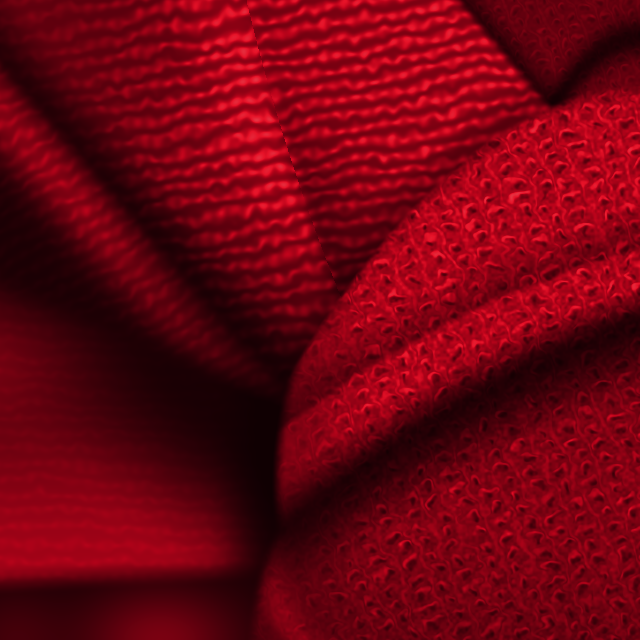
Give the GLSL for this texture, as a Shadertoy shader.

```glsl
// Folds of red knitted cloth: soft ribbed drapes at left, crisp looped stitches at right.
const float TAU = 6.2831853;

float hash(vec2 p) {
  vec3 q = fract(p.xyx * 0.1031);
  q += dot(q, q.yzx + 33.33);
  return fract((q.x + q.y) * q.z);
}

float noise(vec2 p) {
  vec2 i = floor(p), f = fract(p);
  f = f * f * (3.0 - 2.0 * f);
  return mix(mix(hash(i), hash(i + vec2(1, 0)), f.x),
             mix(hash(i + vec2(0, 1)), hash(i + 1.0), f.x), f.y);
}

// Parabola through three points
float through(float x, vec3 a, vec3 b) {
  float s = (b.y - a.x * 0.0 - b.x) / (a.y - a.x);
  float t = (b.z - b.y) / (a.z - a.y);
  return b.x + (x - a.x) * (s + (t - s) / (a.z - a.x) * (x - a.y));
}

float ramp(float a, float b, float x) { return smoothstep(a, b, x); }
float cover(float d, float soft) { return smoothstep(-soft, soft, d); }
float bump(float x, float centre, float width) {
  float d = (x - centre) / width;
  return exp(-d * d);
}

float weave(float shade, float knit, float contrast) {
  return shade * (1.0 + contrast * (knit - 0.4));
}

// Beaded, wandering rows of rib knit
float ribRows(vec2 p, float tilt, float pitch) {
  vec2 g = vec2(p.x / 0.022, (p.y - tilt * p.x) / pitch);
  g.y += 0.6 * noise(p * 16.0) + 0.45 * noise(p * 65.0);
  float row = floor(g.y + 0.5);
  float ridge = pow(0.5 + 0.5 * cos(TAU * g.y), 1.3);
  float bead = 0.5 + 0.5 * cos(TAU * (g.x + 0.5 * row + 0.4 * hash(vec2(row, 3))));
  return ridge * (0.55 + bead * (0.15 + 0.5 * noise(p * 60.0 + 9.0)));
}

// Broken crescent loops between thin slanted threads
float loopStitch(vec2 p, vec2 pitch) {
  vec2 g = vec2(p.x + 0.45 * p.y, p.y - 0.45 * p.x) / pitch;
  g += 0.5 * vec2(noise(p * 28.0), noise(p * 28.0 + 7.0));
  g += 0.4 * vec2(noise(p * 85.0), noise(p * 85.0 + 3.0));
  float fuzz = noise(p * 120.0);
  float wale = abs(fract(g.x + 0.5) - 0.5);
  float thread = (1.0 - ramp(0.02, 0.14, wale)) * (0.5 + 0.7 * fuzz);
  g.y += 0.5 * hash(vec2(floor(g.x), 5));
  vec2 q = (fract(g) - 0.5) * vec2(1.4, 1.0);
  float slant = 1.4 * hash(floor(g) + 11.0) - 0.7;
  float ring = abs(length(q + vec2(0.0, 0.1)) - 0.32);
  float loop = (1.0 - ramp(0.02, 0.2, ring)) * ramp(-0.25, 0.2, q.y + slant * q.x);
  float hole = 1.0 - ramp(0.05, 0.32, length(q - vec2(0.05, -0.16)));
  float yarn = (0.5 + 0.6 * hash(floor(g))) * (0.55 + 0.8 * fuzz);
  return 0.18 + 0.24 * thread + 0.52 * loop * yarn - 0.34 * hole + 0.3 * noise(p * 200.0);
}

// Cloth behind the top right corner
float backCloth(vec2 p, float gap) {
  float crease = p.y - through(p.x, vec3(0.86, 0.92, 1.0), vec3(0.84, 0.915, 0.955));
  float shade = 0.4 - 0.32 * bump(crease, -0.012, 0.032);
  return weave(shade, loopStitch(p, vec2(0.026, 0.02)), 0.6) * ramp(-0.03, 0.07, gap);
}

// Central drape with one long crease
float centreDrape(vec2 p, float aboveValley, float aboveFold) {
  float e = p.x - through(p.y, vec3(0.53, 0.75, 1.0), vec3(0.535, 0.455, 0.385));
  float shade = mix(0.42, 0.73, ramp(0.12, 0.45, p.x)) * mix(0.4, 1.0, ramp(0.4, 0.82, p.y));
  shade *= mix(0.25, 1.0, ramp(0.0, 0.14, aboveValley));
  shade *= 1.0 + 0.2 * bump(e, -0.04, 0.05);
  float depth = mix(0.5, 0.2, ramp(0.7, 0.95, p.y));
  shade *= 1.0 - depth * cover(e, 0.02) * exp(-max(e, 0.0) / 0.07);
  shade *= mix(0.65, 1.0, ramp(0.0, 0.09, aboveFold));
  float knit = ribRows(p, 0.18, mix(0.028, 0.0245, step(0.0, e)));
  return weave(shade, knit, mix(0.3, 0.8, ramp(0.05, 0.3, p.x)));
}

// Out-of-focus roll at left
float leftRoll(vec2 p, float depth) {
  float shade = 0.08 + 0.52 * bump(depth, 0.075, 0.07);
  shade *= mix(1.0, 0.45, ramp(0.08, 0.38, p.x));
  return weave(shade, ribRows(p, 0.5, 0.027), 0.4);
}

// Blurred sheet at lower left, and the cloth under its hem
float lowerSheet(vec2 p) {
  float lit = ramp(-0.1, 0.22, 0.56 - 0.9 * p.x - p.y);
  float shade = 0.06 + lit * mix(0.62, 0.35, ramp(0.12, 0.36, p.y));
  shade += 0.13 * bump(p.x, 0.0, 0.16) * bump(p.y, 0.45, 0.07);
  shade *= 1.0 - 0.8 * ramp(0.32, 0.43, p.x);
  shade = weave(shade, ribRows(p, -0.03, 0.024), 0.12);
  float under = 0.06 + (0.42 * bump(p.x, 0.25, 0.12) + 0.18 * bump(p.x, 0.02, 0.08)) * bump(p.y, 0.0, 0.08);
  return mix(under, shade, cover(p.y - 0.093 - 0.05 * p.x, 0.025));
}

// Sharp folds at right: upper swell, ridge, lower cloth
float rightFolds(vec2 p, float depth, float top, float low) {
  float near = ramp(0.43, 0.62, p.x);
  float upper = 0.72 * mix(0.6, 1.0, ramp(0.0, 0.09, p.y - top));
  upper *= mix(0.65, 1.0, near) * mix(0.8, 1.0, ramp(0.0, 0.03, depth));
  float across = (top - p.y) / (top - low);
  float ridge = 0.08 + 0.64 * (1.0 - ramp(0.4, 1.05, across)) * mix(0.65, 1.0, near);
  float below = 0.1 + mix(0.28, 0.42, near) * ramp(0.0, 0.14, low - p.y);
  below *= mix(0.75, 1.0, ramp(-0.05, 0.2, p.y));
  float rim = p.x - through(p.y, vec3(0.0, 0.08, 0.17), vec3(0.47, 0.428, 0.445));
  below += 0.22 * bump(rim, 0.0, 0.03) * (1.0 - ramp(0.08, 0.18, p.y));
  float shade = mix(upper, ridge, cover(top - p.y, 0.008));
  shade = mix(shade, below, cover(low - p.y, 0.012));
  return weave(shade, loopStitch(p, vec2(0.043, 0.027)), mix(0.35, 1.1, near));
}

// Crimson shadows rising to scarlet
vec3 redDye(float tone) {
  float t = 0.045 + 0.9 * tone, glint = max(t - 0.74, 0.0);
  return vec3(min(t, 0.9), 0.03 * t * t * t + 0.3 * glint, 0.14 * t + 0.18 * glint);
}

void mainImage(out vec4 fragColor, in vec2 fragCoord) {
  vec2 p = fragCoord / iResolution.xy;
  // Fold outlines, as signed heights
  vec3 leftX = vec3(0.0, 0.2, 0.43), rightX = vec3(0.44, 0.7, 1.0);
  float valley = through(p.x, leftX, vec3(0.9, 0.67, 0.41)) - p.y;
  float rollLow = through(p.x, leftX, vec3(0.56, 0.48, 0.39)) - p.y;
  float foldTop = through(p.x, rightX, vec3(0.394, 0.725, 0.86)) - p.y;
  float top = through(p.x, rightX, vec3(0.33, 0.495, 0.61));
  float low = through(p.x, rightX, vec3(0.17, 0.355, 0.5));
  float gap = p.x - 0.715 - 0.85 * (1.0 - p.y);
  float upperLeft = 0.435 + 0.9 * (p.y - 0.25) * (p.y - 0.25);
  float lowerLeft = through(p.y, vec3(0.0, 0.08, 0.17), vec3(0.395, 0.405, 0.434));
  float foldLeft = mix(lowerLeft, upperLeft, ramp(0.15, 0.19, p.y));

  // Layers from back to front
  float tone = backCloth(p, gap);
  tone = mix(tone, centreDrape(p, -valley, -foldTop), cover(-gap, 0.012));
  tone = mix(tone, leftRoll(p, valley), cover(valley, 0.02));
  tone = mix(tone, lowerSheet(p), cover(rollLow, 0.03));
  float mask = cover(foldTop, 0.008) * cover(p.x - foldLeft, 0.012);
  tone = mix(tone, rightFolds(p, foldTop, top, low), mask);
  fragColor = vec4(redDye(max(tone, 0.02)), 1.0);
}
```
